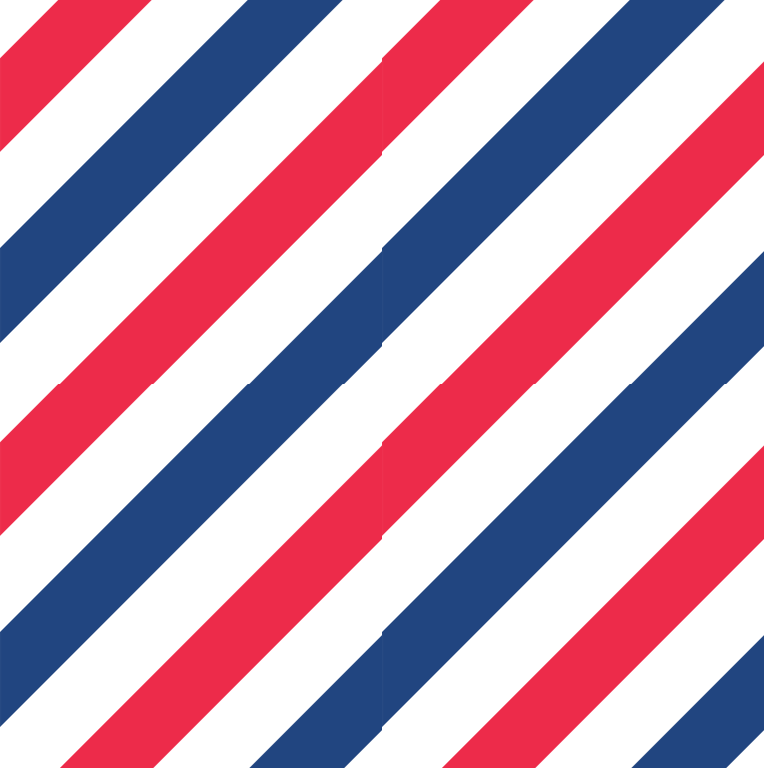
Reproduce this pattern procedurally as a WebGL 2 fragment shader.

```glsl
#version 300 es
precision highp float;
// Diagonal red and blue stripes on white, in a two by two grid of tiles with slight seam jogs.

uniform vec2 u_resolution;
out vec4 fragColor;

#define TILES 2.0              // tiles across and down
#define TILE_ASPECT 0.9961     // tile width over height
#define PERIOD 0.5022          // red-to-red spacing along an axis, in canvas heights
#define RED_CENTER 0.1368
#define BLUE_CENTER 0.3848
#define RED_WIDTH 0.1218
#define BLUE_WIDTH 0.1237
#define SEAM_WIDTH 0.0016
#define SEAM_STRENGTH 0.03

const vec3 WHITE = vec3(1.0);
const vec3 RED = vec3(0.93, 0.17, 0.29);
const vec3 BLUE = vec3(0.13, 0.27, 0.50);

// Antialiased coverage of a band around a center
float band(float s, float center, float width, float blur) {
    return 1.0 - smoothstep(-blur, blur, abs(s - center) - 0.5 * width);
}

void main() {
    vec2 uv = gl_FragCoord.xy / u_resolution;
    float pixel = 1.0 / u_resolution.y;

    // Position inside the tile, measured from its top left corner
    vec2 cell = fract(vec2(uv.x, 1.0 - uv.y) * TILES);
    vec2 p = cell * vec2(TILE_ASPECT, 1.0) / TILES;

    // The spacing differs from the tile size, so stripes jog at the seams
    float s = mod(p.x + p.y, PERIOD);
    float red = band(s, RED_CENTER, RED_WIDTH, pixel);
    float blue = band(s, BLUE_CENTER, BLUE_WIDTH, pixel);
    vec3 color = mix(WHITE, RED, red);
    color = mix(color, BLUE, blue);

    // Faint light line along the vertical seams
    float seam = 1.0 - smoothstep(0.0, SEAM_WIDTH + pixel, p.x);
    color = mix(color, WHITE, SEAM_STRENGTH * seam);

    fragColor = vec4(color, 1.0);
}
```
